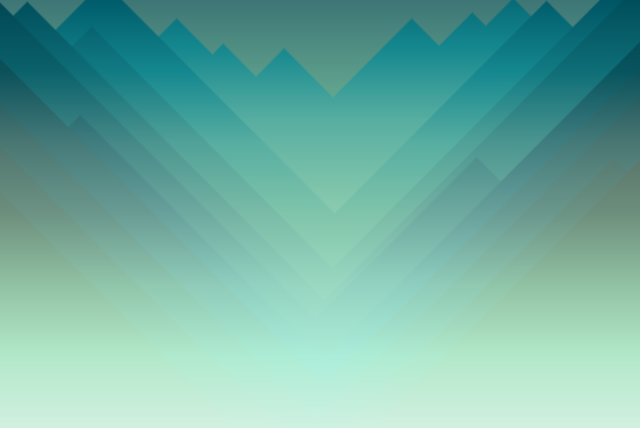
Reproduce this background procedurally as a Shadertoy shader.

```glsl
// Layered mountain ridges that fold into a deep V under a muted green sky.
// Each ridge is a union of 45 degree peaks, painted from back to front, and
// coloured by height with ramps that turn from teal to misty olive.

#define ASPECT 1.5
#define EDGE_WIDTH 1.3
#define LAYERS 9
#define SKY_TOP vec3(0.24, 0.46, 0.46)
#define SKY_LOW vec3(0.40, 0.67, 0.57)
#define SKY_DEPTH 0.25
#define BACK_LIFT 0.055

// Colour knots, evenly spaced from the top of the canvas to the bottom
const vec3 FAR_RAMP[7] = vec3[7](
    vec3(0.00, 0.36, 0.42), vec3(0.08, 0.53, 0.56), vec3(0.34, 0.68, 0.63),
    vec3(0.50, 0.77, 0.67), vec3(0.62, 0.86, 0.76), vec3(0.69, 0.92, 0.82),
    vec3(0.80, 0.95, 0.89));
const vec3 MID_RAMP[7] = vec3[7](
    vec3(0.00, 0.25, 0.30), vec3(0.03, 0.33, 0.37), vec3(0.25, 0.49, 0.50),
    vec3(0.41, 0.63, 0.61), vec3(0.56, 0.81, 0.75), vec3(0.67, 0.93, 0.85),
    vec3(0.80, 0.95, 0.89));
const vec3 NEAR_RAMP[7] = vec3[7](
    vec3(0.00, 0.22, 0.27), vec3(0.09, 0.28, 0.30), vec3(0.33, 0.44, 0.40),
    vec3(0.43, 0.56, 0.49), vec3(0.57, 0.76, 0.64), vec3(0.70, 0.91, 0.79),
    vec3(0.82, 0.94, 0.88));

// Summits of the rearmost ridge
const vec2 BACK_SUMMITS[6] = vec2[6](
    vec2(0.414, 0.043), vec2(0.523, 0.102), vec2(0.666, 0.113),
    vec2(0.965, 0.043), vec2(1.107, 0.029), vec2(1.203, -0.004));

// Left summit (xy) and right summit (zw) of each V layer, back to front
const vec4 SUMMITS[LAYERS] = vec4[LAYERS](
    vec4(0.243, -0.043, 1.281, 0.002),
    vec4(0.215, 0.062, 1.484, -0.078),
    vec4(0.064, 0.004, 1.520, -0.059),
    vec4(-0.020, -0.014, 1.117, 0.367),
    vec4(0.188, 0.269, 1.523, 0.075),
    vec4(-0.020, 0.117, 1.523, 0.137),
    vec4(-0.020, 0.221, 1.523, 0.203),
    vec4(-0.020, 0.322, 1.439, 0.369),
    vec4(-0.020, 0.430, 1.523, 0.350));

vec3 sampleRamp(vec3 ramp[7], float depth) {
    float t = clamp(depth, 0.0, 0.9999) * 6.0;
    int k = int(t);
    return mix(ramp[k], ramp[k + 1], fract(t));
}

// Positive below a right-angled peak; 0.7071 makes it a true distance
float peak(vec2 p, vec2 summit) {
    return (p.y - summit.y - abs(p.x - summit.x)) * 0.7071;
}

float coverage(float d) {
    float w = EDGE_WIDTH / iResolution.y;
    return smoothstep(-w, w, d);
}

void mainImage(out vec4 fragColor, in vec2 fragCoord) {
    // Height units, with depth measured down from the top edge
    vec2 uv = fragCoord / iResolution.xy;
    vec2 p = vec2(uv.x * ASPECT, 1.0 - uv.y);

    // Sky
    vec3 color = mix(SKY_TOP, SKY_LOW, clamp(p.y / SKY_DEPTH, 0.0, 1.0));

    // Rearmost ridge
    float ridge = -1.0;
    for (int i = 0; i < 6; i++) ridge = max(ridge, peak(p, BACK_SUMMITS[i]));
    color = mix(color, sampleRamp(FAR_RAMP, p.y + BACK_LIFT), coverage(ridge));

    // V layers
    vec3 farColor = sampleRamp(FAR_RAMP, p.y);
    vec3 midColor = sampleRamp(MID_RAMP, p.y);
    vec3 nearColor = sampleRamp(NEAR_RAMP, p.y);
    for (int i = 0; i < LAYERS; i++) {
        float nearness = 2.0 * float(i) / float(LAYERS - 1);
        vec3 tint = mix(farColor, midColor, min(nearness, 1.0));
        tint = mix(tint, nearColor, max(nearness - 1.0, 0.0));
        float d = max(peak(p, SUMMITS[i].xy), peak(p, SUMMITS[i].zw));
        color = mix(color, tint, coverage(d));
    }

    fragColor = vec4(color, 1.0);
}
```
